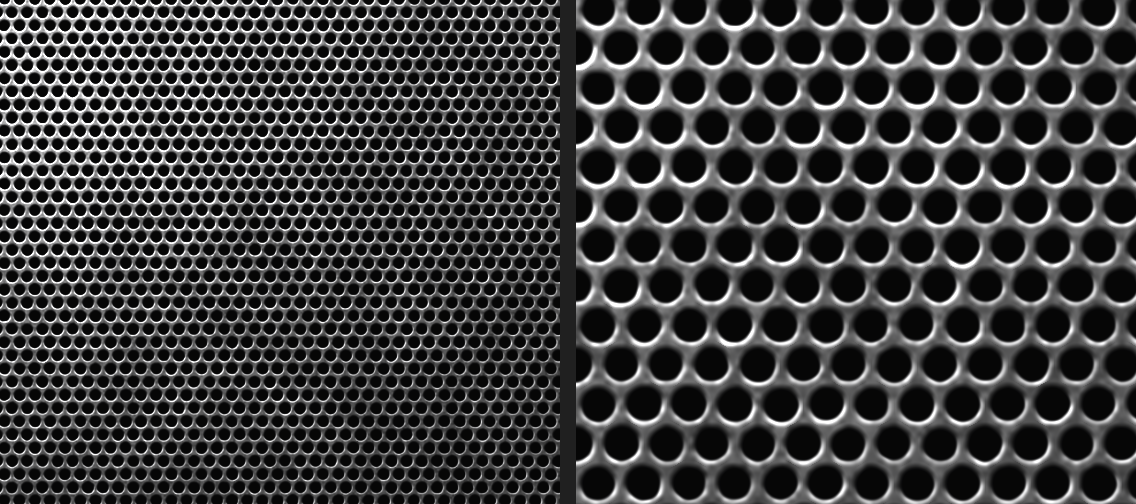
Left, the full canvas; right, a detail of the centre.
A Shadertoy shader for this texture:

```glsl
const vec2 REPEATS = vec2(36.9, 38.2);   // holes across, rows down
const float ROW_HEIGHT = 0.866;          // row spacing in hole pitches
const float HOLE_RADIUS = 0.36;
const float EDGE_SOFTNESS = 0.03;
const vec3 HOLE_COLOR = vec3(0.022, 0.022, 0.025);
const vec3 METAL_TINT = vec3(1.0, 1.0, 1.005);

float hash(vec2 p) {
    return fract(sin(dot(p, vec2(127.1, 311.7))) * 43758.5453);
}

float valueNoise(vec2 p) {
    vec2 cell = floor(p);
    vec2 f = fract(p);
    f = f * f * (3.0 - 2.0 * f);
    float low = mix(hash(cell), hash(cell + vec2(1.0, 0.0)), f.x);
    float high = mix(hash(cell + vec2(0.0, 1.0)), hash(cell + vec2(1.0, 1.0)), f.x);
    return mix(low, high, f.y);
}

// Offset from the nearest hole centre in xy, hole variation in z
vec3 nearestHole(vec2 p) {
    vec3 nearest = vec3(9.0);
    float baseRow = floor(p.y / ROW_HEIGHT);
    for (int j = -1; j <= 1; j++) {
        float row = baseRow + float(j);
        float shift = 0.5 * mod(row, 2.0);
        float column = floor(p.x - shift);
        vec2 id = vec2(column, row);
        vec2 center = vec2(column + shift + 0.5, (row + 0.5) * ROW_HEIGHT);
        center += 0.035 * (vec2(hash(id), hash(id + 17.3)) - 0.5);
        vec2 offset = p - center;
        if (dot(offset, offset) < dot(nearest.xy, nearest.xy)) {
            nearest = vec3(offset, hash(id + 41.7));
        }
    }
    return nearest;
}

// Brightness of the metal around one hole
float metalShade(float dist, vec2 direction, vec2 litSide, float variation) {
    float web = mix(0.12, 0.39, smoothstep(0.0, 0.14, dist));
    float facing = smoothstep(-0.3, 0.8, dot(direction, litSide));
    float band = exp(-pow((dist - 0.045) / 0.06, 2.0));
    return web + band * facing * mix(0.62, 0.92, variation);
}

// Broad light falling from the upper left
float sheetLight(vec2 uv) {
    float fall = mix(0.7, 1.2, uv.y) * mix(1.17, 0.86, uv.x);
    vec2 fromGlow = uv - vec2(0.0, 0.85);
    return fall + 0.5 * exp(-6.0 * dot(fromGlow, fromGlow));
}

void mainImage(out vec4 fragColor, in vec2 fragCoord) {
    vec2 uv = fragCoord / iResolution.xy;
    vec2 p = vec2(uv.x, 1.0 - uv.y) * REPEATS;
    p = (p - vec2(0.29, 0.45)) * vec2(1.0, ROW_HEIGHT);
    float pixel = REPEATS.x / iResolution.x;

    // Slightly uneven hole distance, with y pointing up
    vec3 hole = nearestHole(p);
    vec2 offset = hole.xy * vec2(1.0, -1.0);
    float wobble = 0.03 * (valueNoise(p * 4.0 + 9.0) - 0.5);
    float radius = HOLE_RADIUS + 0.02 * (hole.z - 0.5) + wobble;
    float dist = length(offset) - radius;
    vec2 direction = offset / max(length(offset), 0.001);

    // Lit lips, grain and uneven finish
    vec2 litSide = normalize(mix(vec2(0.05, -1.0), vec2(0.6, -0.8), uv.x));
    float shade = metalShade(dist, direction, litSide, hole.z);
    float grain = valueNoise(p * 7.0) - 0.5;
    float finish = valueNoise(p * 0.5 + 30.0) - 0.5;
    shade *= sheetLight(uv) * (1.0 + 0.45 * grain + 0.25 * finish);

    float blur = 0.5 * pixel + EDGE_SOFTNESS;
    float metal = smoothstep(-blur, blur, dist);
    vec3 color = mix(HOLE_COLOR, METAL_TINT * shade, metal);
    fragColor = vec4(clamp(color, 0.0, 1.0), 1.0);
}
```
